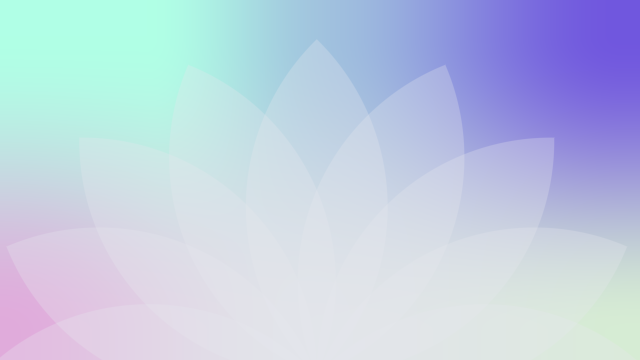
Write a Shadertoy shader that draws this background.

```glsl
// A translucent lotus fan over a soft pastel gradient.
// The backdrop blends a top and a bottom row of three colours; each petal is
// the overlap of two circles, rotated about a point just below the canvas.

const float PETAL_LENGTH = 0.933;
const float PETAL_HALF_WIDTH = 0.197;
const float PETAL_STEP = radians(22.5);
const float PETAL_OPACITY = 0.3;
const vec3 PETAL_TINT = vec3(0.90, 0.905, 0.93);
const vec2 FAN_ROOT = vec2(-0.009, -0.042);

const vec3 MINT = vec3(0.69, 1.00, 0.90);
const vec3 SKY = vec3(0.63, 0.76, 0.87);
const vec3 VIOLET = vec3(0.44, 0.34, 0.87);
const vec3 PINK = vec3(0.88, 0.67, 0.86);
const vec3 MIST = vec3(0.86, 0.88, 0.89);
const vec3 PALE_GREEN = vec3(0.84, 0.925, 0.83);

// Three colours across, with the middle one reached at the centre.
vec3 colourRow(vec3 left, vec3 middle, vec3 right, float toMiddle, float toRight) {
    return mix(mix(left, middle, toMiddle), right, toRight);
}

vec3 backdrop(vec2 uv) {
    vec3 top = colourRow(MINT, SKY, VIOLET,
        smoothstep(0.23, 0.53, uv.x), smoothstep(0.48, 0.97, uv.x));
    vec3 bottom = colourRow(PINK, MIST, PALE_GREEN,
        smoothstep(0.0, 0.5, uv.x), smoothstep(0.5, 1.0, uv.x));
    return mix(top, bottom, smoothstep(0.10, 0.92, 1.0 - uv.y));
}

// Signed distance to an upright petal whose base is at the origin.
float petalDistance(vec2 p, float len, float halfWidth) {
    float halfLen = 0.5 * len;
    float radius = (halfLen * halfLen + halfWidth * halfWidth) / (2.0 * halfWidth);
    vec2 arcOffset = vec2(abs(p.x) + radius - halfWidth, p.y - halfLen);
    return length(arcOffset) - radius;
}

vec2 rotate(vec2 p, float angle) {
    float c = cos(angle), s = sin(angle);
    return vec2(c * p.x - s * p.y, s * p.x + c * p.y);
}

void mainImage(out vec4 fragColor, in vec2 fragCoord) {
    vec2 uv = fragCoord / iResolution.xy;
    vec2 p = (fragCoord - vec2(0.5 * iResolution.x, 0.0)) / iResolution.y;
    float edge = 0.75 / iResolution.y;
    vec3 colour = backdrop(uv);

    // Nine petals fan out from one horizontal side to the other.
    for (int i = -4; i <= 4; i++) {
        vec2 local = rotate(p - FAN_ROOT, float(i) * PETAL_STEP);
        float d = petalDistance(local, PETAL_LENGTH, PETAL_HALF_WIDTH);
        float cover = 1.0 - smoothstep(-edge, edge, d);
        colour = mix(colour, PETAL_TINT, PETAL_OPACITY * cover);
    }

    fragColor = vec4(colour, 1.0);
}
```
